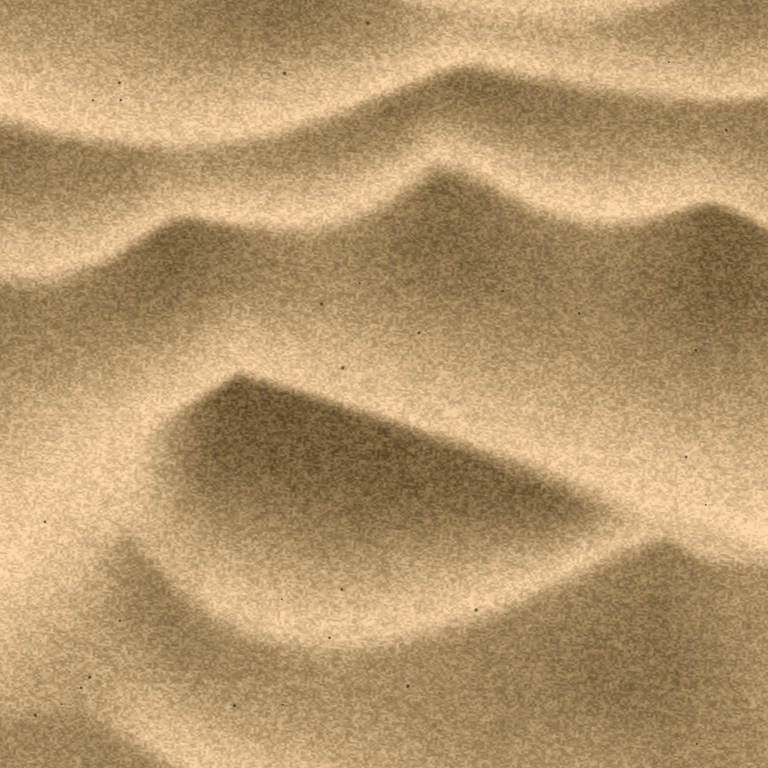
Write a Shadertoy shader that draws this texture.

```glsl
// Wind-blown sand in low sunlight: a few scalloped dune crests, stacked in depth.
// Below each crest the slope falls into shadow, then ramps up to the next lit rim;
// fine value-noise grain and a few dark specks cover the surface.

#define CREST_WANDER 0.022
#define EDGE_SHARP 0.008
#define EDGE_SOFT 0.026
#define BOWL_LIFT 0.34
#define GRAIN_CELLS vec2(310.0, 400.0)
#define GRAIN_CONTRAST 0.47
#define SPECK_CELLS 80.0
#define SPECK_SHARE 0.004
#define SHADOW_SAND vec3(0.462, 0.372, 0.238)
#define MID_SAND vec3(0.665, 0.552, 0.383)
#define LIT_SAND vec3(0.925, 0.785, 0.605)

const float PI = 3.14159;
const int ROWS = 6;

// Crest rows from far to near: peak x, peak height, bowl depth, bowl period
const vec4 CREST[ROWS] = vec4[ROWS](
    vec4(0.36, 1.03, 0.06, 0.62), vec4(0.60, 0.92, 0.085, 0.68),
    vec4(0.575, 0.78, 0.055, 0.35), vec4(0.31, 0.505, 0.0, 4.0),
    vec4(0.87, 0.305, 0.165, 0.70), vec4(0.10, 0.07, 0.0, 4.0));

// Their tilt left and right of the peak, shadow tone, and x where the crest fades in
const vec4 SLOPE[ROWS] = vec4[ROWS](
    vec4(-0.25, 0.0, 0.22, -1.0), vec4(0.08, 0.08, 0.10, -1.0),
    vec4(0.18, -0.12, 0.08, -1.0), vec4(0.56, -0.32, 0.0, 0.24),
    vec4(0.0, 0.6, 0.22, 0.18), vec4(0.0, -0.6, 0.40, -1.0));

// Where each bowl bottoms out: below one leans left, above one leans right
const float SKEW[ROWS] = float[ROWS](1.0, 1.0, 1.15, 1.0, 0.7, 1.0);

// Integer hash of a lattice cell, 0 to 1
float hash(vec2 cell) {
    uvec2 q = uvec2(ivec2(floor(cell))) * uvec2(1597u, 7919u);
    uint n = (q.x ^ (q.y << 7)) * 2653u + q.y;
    n = (n ^ (n >> 15)) * 739391u;
    n = (n ^ (n >> 13)) * 668267u;
    n ^= n >> 16;
    return float(n & 65535u) / 65535.0;
}

float valueNoise(vec2 p) {
    vec2 cell = floor(p), f = fract(p);
    f = f * f * (3.0 - 2.0 * f);
    float low = mix(hash(cell), hash(cell + vec2(1, 0)), f.x);
    float high = mix(hash(cell + vec2(0, 1)), hash(cell + vec2(1, 1)), f.x);
    return mix(low, high, f.y);
}

// Crest line at x: its height, and how deep in a bowl it lies (0 to 1)
vec2 crestLine(int row, float x) {
    vec4 c = CREST[row];
    float offset = x - c.x;
    float wave = sin(PI * pow(fract(offset / c.w), SKEW[row]));
    float bowl = sqrt(wave * wave + 0.02) - 0.14;
    float tilt = offset < 0.0 ? SLOPE[row].x : SLOPE[row].y;
    float wander = valueNoise(vec2(x * 5.0 + 9.0, float(row) * 3.0)) - 0.5;
    float height = c.y + tilt * offset - c.z * bowl + CREST_WANDER * wander;
    return vec2(height, bowl);
}

// Light on the slopes: 0 in deep shadow, 1 on the lit rims
float duneLight(vec2 p) {
    float light = 0.9;
    float edge = mix(EDGE_SHARP, EDGE_SOFT, valueNoise(p * 4.0 + 31.0));
    vec2 upper = crestLine(0, p.x);
    for (int row = 0; row < ROWS; row++) {
        vec2 lower = row + 1 < ROWS ? crestLine(row + 1, p.x) : upper - 0.4;
        float gap = max(upper.x - lower.x, 0.02);
        float depth = upper.x - p.y;
        float travel = depth / gap;
        // Narrow gaps are bright saddles that close off the hollows
        float hollow = smoothstep(0.03, 0.15, gap);
        float shade = mix(0.8, SLOPE[row].z + BOWL_LIFT * max(upper.y, 0.0), hollow);
        float slope = mix(shade, 1.0, smoothstep(0.18, 1.0, travel));
        slope -= 0.35 * smoothstep(1.0, 2.0, travel);
        float fadeIn = smoothstep(SLOPE[row].w - 0.08, SLOPE[row].w + 0.06, p.x);
        light = mix(light, slope, fadeIn * smoothstep(-edge, edge, depth));
        upper = lower;
    }
    return light;
}

// Slightly flattened grains at three sizes, centred on zero
float sandGrain(vec2 p) {
    p = mat2(0.99, 0.12, -0.12, 0.99) * p + 2.0;
    float fine = valueNoise(p * GRAIN_CELLS) - 0.5;
    float coarse = valueNoise(p * GRAIN_CELLS * 0.47 + 17.0) - 0.5;
    float clumps = valueNoise(p * GRAIN_CELLS * 0.16 + 43.0) - 0.5;
    return fine + 0.42 * coarse + 0.18 * clumps;
}

// Sparse dark specks, one possible per cell
float darkSpecks(vec2 p) {
    vec2 q = p * SPECK_CELLS, cell = floor(q);
    vec2 centre = 0.3 + 0.4 * vec2(hash(cell + 101.0), hash(cell + 211.0));
    float radius = 0.08 + 0.1 * hash(cell + 307.0);
    float present = step(hash(cell + 401.0), SPECK_SHARE);
    return present * (1.0 - smoothstep(radius * 0.4, radius * 1.6, length(q - cell - centre)));
}

void mainImage(out vec4 fragColor, in vec2 fragCoord) {
    vec2 p = fragCoord / iResolution.y;

    // Broad light and gentle mottling, then grain that is calmer on lit sand
    float drift = valueNoise(p * vec2(5.0, 8.0) + 7.0) - 0.5;
    float tone = duneLight(p) + 0.14 * drift;
    tone += GRAIN_CONTRAST * mix(1.0, 0.72, clamp(tone, 0.0, 1.0)) * sandGrain(p);
    tone = clamp(tone, -0.4, 1.12);

    vec3 sand = tone < 0.5 ? mix(SHADOW_SAND, MID_SAND, 2.0 * tone)
                           : mix(MID_SAND, LIT_SAND, 2.0 * tone - 1.0);
    sand *= 1.0 - 0.5 * darkSpecks(p);
    fragColor = vec4(sand, 1.0);
}
```
